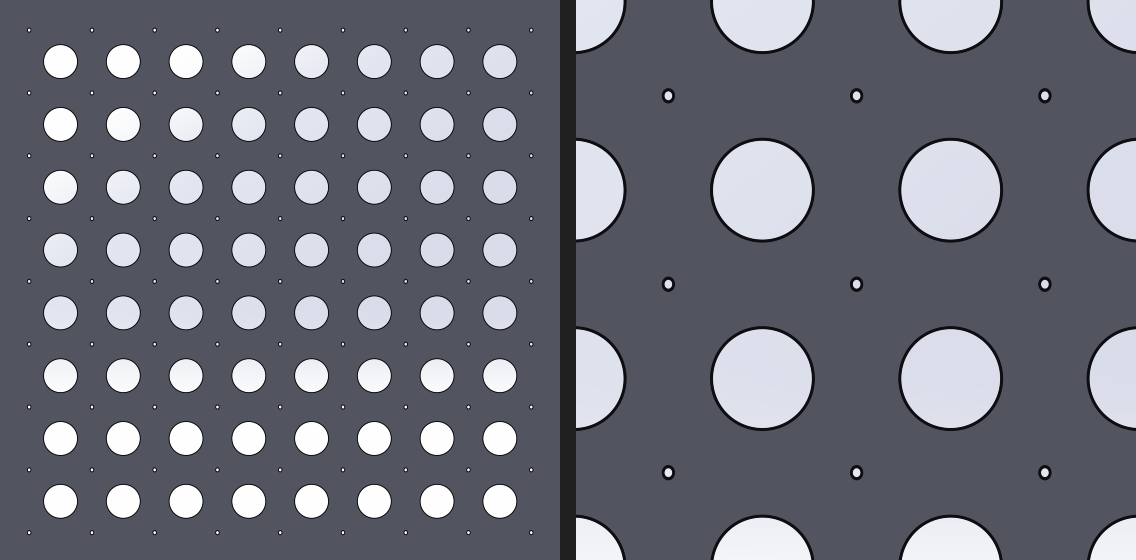
Left, the full canvas; right, a detail of the centre.
A three.js fragment shader for this pattern:

```glsl
varying vec2 vUv;

#define PITCH vec2(0.11207, 0.11217)
#define HOLE_ORIGIN vec2(0.1081, 0.1048)
#define PIN_ORIGIN vec2(0.0521, 0.0488)
#define HOLE_COUNT 8.0
#define PIN_COUNT 9.0
#define HOLE_RADIUS 0.0312
#define PIN_RADIUS 0.0042
#define HOLE_RIM 0.0018
#define PIN_RIM 0.0018
#define PLATE_COLOR vec3(0.322, 0.329, 0.373)
#define RIM_COLOR vec3(0.05, 0.05, 0.07)

// Offset from the nearest centre of a bounded square grid
vec2 gridOffset(vec2 p, vec2 origin, float count) {
  vec2 cell = floor((p - origin) / PITCH + 0.5);
  return p - origin - PITCH * clamp(cell, 0.0, count - 1.0);
}

// Antialiased coverage of the inside of a signed distance
float coverage(float dist, float pixel) {
  return 1.0 - smoothstep(-0.6 * pixel, 0.6 * pixel, dist);
}

// Backdrop seen through the openings: pale sky, bright corner and ground
vec3 backdrop(vec2 p) {
  vec3 sky = mix(vec3(0.885, 0.9, 0.94), vec3(0.85, 0.863, 0.913),
                 smoothstep(0.7, 1.4, p.x + 1.2 * (1.0 - p.y)));
  float corner = 1.0 - smoothstep(0.45, 0.88, p.x + 1.5 * (1.0 - p.y));
  float ground = 1.0 - smoothstep(0.26, 0.46, p.y);
  return mix(sky, vec3(0.996), max(corner, ground));
}

// Cuts an opening with a dark rim just inside its edge
vec3 cutOpening(vec3 base, vec3 fill, float dist, float rim, float pixel) {
  vec3 color = mix(base, RIM_COLOR, coverage(dist, pixel));
  return mix(color, fill, coverage(dist + rim, pixel));
}

void main() {
  float pixel = max(fwidth(vUv.x), fwidth(vUv.y));
  vec3 view = backdrop(vUv);

  // Large round holes
  float hole = length(gridOffset(vUv, HOLE_ORIGIN, HOLE_COUNT)) - HOLE_RADIUS;
  vec3 color = cutOpening(PLATE_COLOR, view, hole, HOLE_RIM, pixel);

  // Pinholes between them, slightly taller than wide
  vec2 pinOffset = gridOffset(vUv, PIN_ORIGIN, PIN_COUNT) * vec2(1.06, 0.92);
  float pin = length(pinOffset) - PIN_RADIUS;
  color = cutOpening(color, view, pin, PIN_RIM, pixel);

  gl_FragColor = vec4(color, 1.0);
}
```
